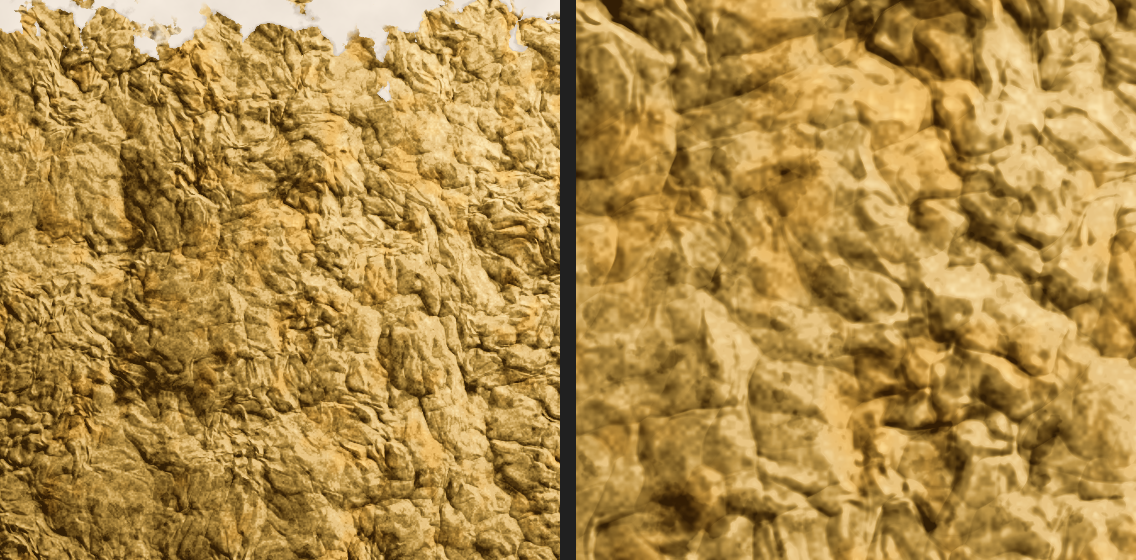
Left, the full canvas; right, a detail of the centre.
Give the GLSL for this texture, as a Shadertoy shader.

```glsl
// Sunlit heap of crumbly ochre earth with pale ground showing along the top.

vec3 hash3(vec2 p) {
    vec3 q = fract(p.xyx * vec3(0.1031, 0.1030, 0.0973));
    q += dot(q, q.yxz + 33.33);
    return fract((q.xxy + q.yzz) * q.zyx);
}

float noise(vec2 p) {
    vec2 cell = floor(p), f = fract(p);
    f = f * f * (3.0 - 2.0 * f);
    float low = mix(hash3(cell).x, hash3(cell + vec2(1, 0)).x, f.x);
    float high = mix(hash3(cell + vec2(0, 1)).x, hash3(cell + vec2(1, 1)).x, f.x);
    return mix(low, high, f.y);
}

float fbm(vec2 p) {
    float sum = 0.0, amp = 0.5;
    for (int i = 0; i < 5; i++) {
        sum += amp * noise(p);
        p = mat2(1.6, 1.2, -1.2, 1.6) * p + 7.3;
        amp *= 0.5;
    }
    return sum / 0.97;
}

// Highest of many tilted domes: clods with creases between them.
float clods(vec2 p) {
    vec2 cell = floor(p);
    float top = -2.0;
    for (int y = -1; y <= 1; y++)
    for (int x = -1; x <= 1; x++) {
        vec2 id = cell + vec2(x, y);
        vec3 r = hash3(id + 17.0);
        vec2 tilt = 0.8 * (hash3(id + 71.0).xy - 0.5);
        vec2 d = p - id - 0.1 - 0.8 * r.xy;
        top = max(top, 0.45 * r.z + dot(tilt, d) - 1.3 * dot(d, d));
    }
    return top;
}

// Clods of shrinking size under a gritty crust, smoother on the left.
float height(vec2 p) {
    float rough = mix(0.6, 1.15, smoothstep(0.25, 0.7, p.x + 0.5 * noise(p * 4.0) - 0.25));
    float grit = mix(0.55, 1.35, smoothstep(0.25, 0.75, noise(p * 9.0 + 33.0)));
    p += 0.045 * vec2(noise(p * 7.0), noise(p * 7.0 + 40.0));
    p += 0.020 * vec2(noise(p * 24.0 + 9.0), noise(p * 24.0 + 60.0));
    p += 0.009 * vec2(noise(p * 70.0 + 5.0), noise(p * 70.0 + 80.0));
    mat2 turn = mat2(0.8, 0.6, -0.6, 0.8);
    float h = 0.085 * clods(p * vec2(4.3, 3.5) + 2.0);
    p = turn * p;
    h += 0.040 * rough * clods(p * 8.5 + 5.0);
    p = turn * p;
    h += 0.020 * rough * clods(p * 19.0 + 11.0);
    p = turn * p;
    h += 0.0085 * grit * clods(p * 42.0 + 23.0);
    return h + grit * (0.0095 * noise(p * 72.0) + 0.0055 * noise(turn * p * 150.0));
}

// Earth colours from deep crevice to sunlit crust.
vec3 earth(float tone) {
    vec3 c = mix(vec3(0.20, 0.12, 0.02), vec3(0.36, 0.25, 0.07), clamp((tone + 0.15) / 0.23, 0.0, 1.0));
    c = mix(c, vec3(0.55, 0.42, 0.17), clamp((tone - 0.08) / 0.24, 0.0, 1.0));
    c = mix(c, vec3(0.75, 0.59, 0.28), clamp((tone - 0.32) / 0.24, 0.0, 1.0));
    c = mix(c, vec3(0.91, 0.77, 0.51), clamp((tone - 0.56) / 0.22, 0.0, 1.0));
    return mix(c, vec3(0.98, 0.89, 0.68), clamp((tone - 0.86) / 0.3, 0.0, 1.0));
}

void mainImage(out vec4 fragColor, in vec2 fragCoord) {
    vec2 p = fragCoord / iResolution.y;
    vec2 toSun = normalize(vec2(0.70, 0.72));

    // Slope towards the sun
    float e = 0.0014;
    float h = height(p);
    float facing = (height(p - toSun * e) - height(p + toSun * e)) / (2.0 * e);
    facing /= sqrt(1.0 + facing * facing);

    // Cast shadow and hollows
    float steepest = 0.0;
    for (int i = 1; i <= 5; i++) {
        float reach = 0.008 * float(i);
        steepest = max(steepest, (height(p + toSun * reach) - h) / reach);
    }
    float shadow = smoothstep(0.55, 1.15, steepest);
    vec2 side = vec2(0.011, 0.0);
    float around = height(p + side) + height(p - side) + height(p + side.yx) + height(p - side.yx);
    float relief = clamp((h - 0.25 * around) * 17.0, -0.25, 0.13);

    // Broad light, brightest at the upper right
    float broad = 0.30 * (p.x - 0.5) + 0.24 * (p.y - 0.5) + 0.22 * (fbm(p * 3.0 + 4.0) - 0.5);

    // Sandy grain and small pits
    float grain = 0.24 * (noise(p * 330.0) - 0.5) + 0.22 * (fbm(p * 95.0) - 0.5);
    float pits = smoothstep(0.64, 0.72, fbm(p * 44.0 + 50.0));

    float tone = 0.55 + broad + 0.41 * facing + relief + grain - 0.22 * shadow - 0.20 * pits;
    vec3 color = earth(tone);

    // Faint rusty stains
    float rust = smoothstep(0.5, 0.75, fbm(p * 22.0 + 30.0));
    color *= mix(vec3(1.0), vec3(1.02, 0.96, 0.80), rust);

    // Pale ground behind the ragged upper rim, dusted with crumbs
    float rim = p.y - 0.962 - 0.20 * (fbm(p * 6.0 + 15.0) - 0.5);
    rim -= 0.09 * clods(p * 13.0 + 3.0) + 0.05 * (fbm(p * 50.0) - 0.5);
    float crumbs = smoothstep(0.56, 0.62, fbm(p * 38.0 + 8.0)) * smoothstep(0.05, 0.01, rim);
    vec3 ground = mix(vec3(0.84, 0.79, 0.73), vec3(0.94, 0.90, 0.85), smoothstep(0.0, 0.015, rim));
    ground += 0.06 * (fbm(p * 20.0) - 0.5);
    color = mix(color, ground, smoothstep(-0.002, 0.002, rim) * (1.0 - crumbs));

    fragColor = vec4(clamp(color, 0.0, 1.0), 1.0);
}
```
